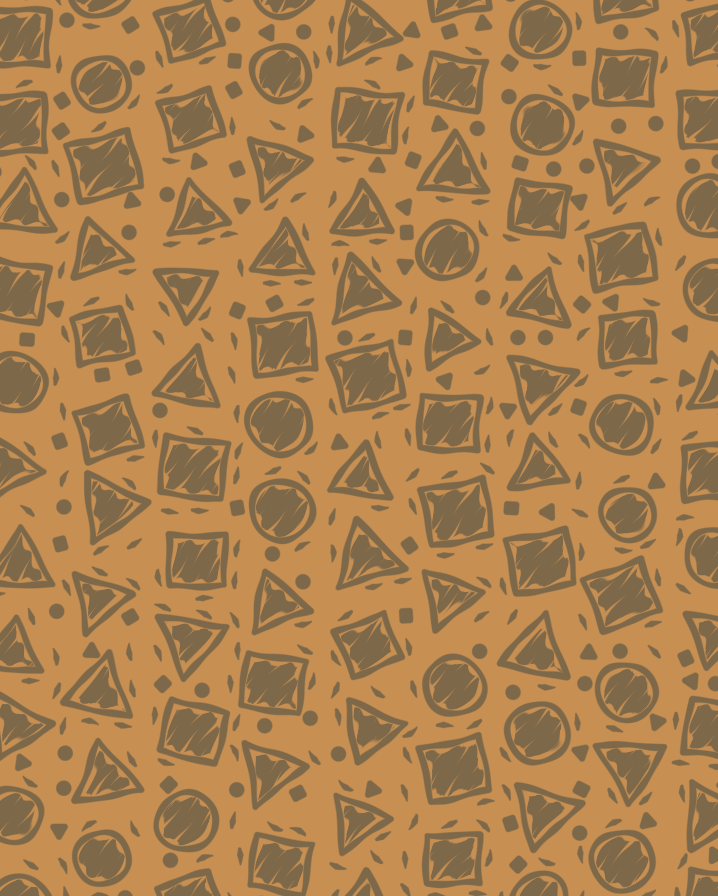
Reproduce this pattern procedurally as a Shadertoy shader.

```glsl
// Hand-drawn scribbled circles, squares and triangles with small chips strewn between them.

#define CELLS 10.3                      // large shapes per canvas height
#define JITTER 0.13                     // scatter of the large shapes
#define LINE 0.036                      // half width of the outline
#define HATCH 0.105                     // spacing of the scribble strokes
#define CHIP_GRID 0.40                  // spacing of the small chips
#define CHIP_SIZE 0.088                 // half size of the small chips
#define GROUND vec3(0.780, 0.560, 0.320)
#define INK vec3(0.490, 0.410, 0.290)

vec2 hash2(vec2 p) {
    vec3 h = fract(p.xyx * vec3(0.1031, 0.1030, 0.0973));
    h += dot(h, h.yzx + 33.33);
    return fract((h.xx + h.yz) * h.zy);
}

vec2 turn(vec2 p, float a) {
    float c = cos(a), s = sin(a);
    return vec2(c * p.x + s * p.y, c * p.y - s * p.x);
}

float box(vec2 p, vec2 halfSize) {
    vec2 d = abs(p) - halfSize;
    return length(max(d, 0.0)) + min(max(d.x, d.y), 0.0);
}

// Equilateral triangle, r is half a side
float triangle(vec2 p, float r) {
    const float k = 1.7320508;
    p = vec2(abs(p.x) - r, p.y + r / k);
    if (p.x + k * p.y > 0.0) p = vec2(p.x - k * p.y, -k * p.x - p.y) * 0.5;
    p.x -= clamp(p.x, -2.0 * r, 0.0);
    return -length(p) * sign(p.y);
}

// One wobbly large shape around the origin
float largeShape(vec2 p, vec2 id) {
    vec2 h = hash2(id + 17.3), g = hash2(id + 51.7);
    p += 0.013 * sin(p.yx * 9.0 + 6.28 * g);
    float size = mix(0.9, 1.1, h.y), kind = h.x * 3.0;
    if (kind < 1.0) return length(p * vec2(1.0, 1.04)) - 0.335 * size;
    if (kind < 2.0) {
        p = turn(p, (g.x - 0.4) * 0.65);
        p.x *= 1.0 + 0.25 * (g.y - 0.5) * p.y;
        return box(p, vec2(0.33, 0.30) * size);
    }
    float facing = g.y < 0.45 ? 0.0 : (g.y < 0.85 ? -1.57 : 2.9);
    p = turn(p, facing + (g.x - 0.5) * 0.5);
    return triangle(p + vec2(0.0, 0.04), 0.365 * size);
}

// Distance to the nearest large shape, with its id and local position
float largeField(vec2 p, out vec2 id, out vec2 local) {
    float best = 9.0;
    for (int k = 0; k < 9; k++) {
        float col = floor(p.x) + float(k % 3 - 1);
        float shift = 0.5 * mod(col, 2.0);
        vec2 cell = vec2(col, floor(p.y - shift) + float(k / 3 - 1));
        vec2 q = p - cell - vec2(0.5, 0.5 + shift) - JITTER * (hash2(cell) - 0.5);
        float d = largeShape(q, cell);
        if (d < best) { best = d; id = cell; local = q; }
    }
    return best;
}

float clearance(vec2 p) {
    vec2 id, local;
    return largeField(p, id, local) - LINE;
}

// Zigzag filling: seams between strokes open at alternating ends
float scribble(vec2 p, float d, vec2 id) {
    vec2 h = hash2(id + 83.1);
    vec2 q = turn(p, 0.92 + 0.25 * (h.x - 0.5));
    q.y += 0.012 * sin(q.x * 11.0 + 6.28 * h.y);
    float lane = q.y / HATCH + h.x, seam = floor(lane + 0.5);
    float end = mod(seam, 2.0) * 2.0 - 1.0;
    vec2 r = hash2(id * 7.0 + seam);
    float gap = 0.018 * (r.x - 0.75) + 0.075 * (end * q.x - 0.05 * r.y);
    float inset = LINE + 0.033 + 0.026 * sin(lane * 3.14 + 5.0 * h.y + end * q.x);
    return max(d + inset, min(gap, 0.021) - abs(lane - seam) * HATCH);
}

// Rounded pebble or tapered sliver
float chip(vec2 q, vec2 h, float room) {
    if (room > CHIP_SIZE * 1.25 && h.x < 0.65) {
        if (h.y < 0.33) return length(q) - CHIP_SIZE;
        if (h.y < 0.66) return box(q, vec2(0.6, 0.5) * CHIP_SIZE) - 0.4 * CHIP_SIZE;
        return triangle(q, 0.75 * CHIP_SIZE) - 0.4 * CHIP_SIZE;
    }
    q.y += (h.y - 0.5) * 4.0 * q.x * q.x;
    float x = clamp(q.x, -CHIP_SIZE, CHIP_SIZE);
    float width = 0.037 * (1.0 - 0.6 * abs(x + 0.02) / CHIP_SIZE);
    return length(q - vec2(x, 0.0)) - width;
}

// Chips are pushed off the large shapes and lie along their outlines
float chipField(vec2 p) {
    float best = 9.0;
    for (int k = 0; k < 9; k++) {
        vec2 cell = floor(p / CHIP_GRID) + vec2(k % 3 - 1, k / 3 - 1);
        vec2 h = hash2(cell + 131.0);
        vec2 c = (cell + 0.5 + 0.4 * (h - 0.5)) * CHIP_GRID;
        if (length(p - c) > 0.28) continue;
        float d = clearance(c), e = 0.01;
        if (d < -0.02) continue;
        vec2 away = vec2(clearance(c + vec2(e, 0.0)), clearance(c + vec2(0.0, e))) - d;
        away = normalize(away + 1e-5);
        c += away * max(0.09 - d, 0.0);
        float room = clearance(c);
        if (room < 0.06) continue;
        float tilt = atan(away.x, -away.y) * -1.0 + (h.x - 0.5) * 0.7;
        best = min(best, chip(turn(p - c, atan(away.y, away.x) + 1.5708 + 0.1 * tilt), hash2(cell + 7.9), room));
    }
    return best;
}

void mainImage(out vec4 fragColor, in vec2 fragCoord) {
    vec2 p = fragCoord / iResolution.y * CELLS + vec2(20.3, 30.6);
    float soft = 0.9 * CELLS / iResolution.y;
    vec2 id, local;
    float d = largeField(p, id, local);
    float line = LINE + 0.006 * sin(local.x * 13.0 + local.y * 9.0 + id.x);
    float ink = min(abs(d) - line, scribble(local, d, id));
    if (d > 0.0) ink = min(ink, chipField(p));
    fragColor = vec4(mix(INK, GROUND, smoothstep(-soft, soft, ink)), 1.0);
}
```
